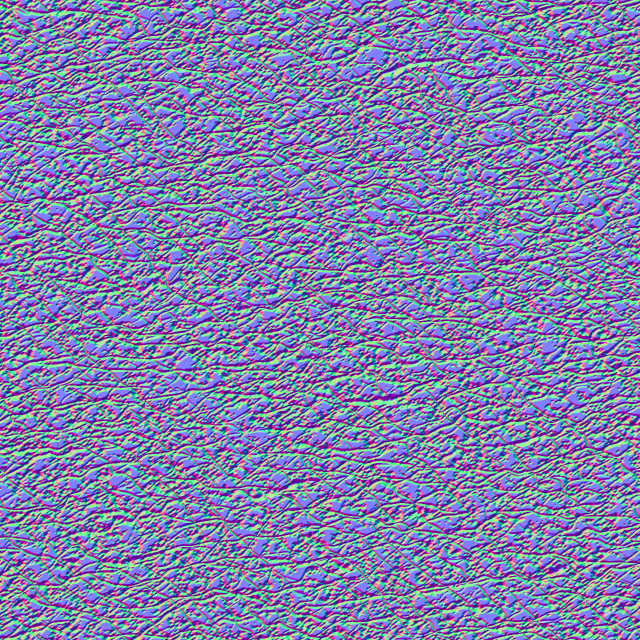
Give the GLSL for this texture map, as a WebGL 1 fragment shader.

```glsl
precision highp float;

uniform vec2 u_resolution;

// Relief
const float RELIEF = 0.044;              // slope strength of the normals
const float SAMPLE_STEP = 0.0008;        // half distance of the height samples
const float SMOOTHING = 0.0005;          // half distance of the averaged normals
const float PLATE_LEVEL = 0.06;          // height at which grains are cut flat
const float CREASE_DEPTH = 0.7;
const float LOWER_BANK = 1.25;           // width of the lower bank of a crease

// Grain: cells per canvas, along and across the stroke
const vec2 RISING_GRAIN = vec2(160.0, 350.0);
const vec2 FALLING_GRAIN = vec2(170.0, 310.0);
const vec2 PLATE_GRAIN = vec2(112.0, 128.0);
const float RISING_ANGLE = 0.58;
const float FALLING_ANGLE = -0.45;

// Crease families: angle, lines per canvas, upper bank width, depth
const vec4 LONG_CREASE = vec4(0.2, 29.0, 0.0031, 1.0);
const vec4 LEVEL_CREASE = vec4(-0.09, 28.0, 0.0028, 0.95);
const vec4 FALLING_CREASE = vec4(-0.74, 31.0, 0.0023, 0.8);
const vec4 RISING_CREASE = vec4(0.62, 36.0, 0.0022, 0.6);
const float COARSE_BEND = 1.5;
const float FINE_BEND = 0.4;
const float LINE_JITTER = 0.5;

float hash(vec2 p) {
  vec3 q = fract(p.xyx * 0.1031);
  q += dot(q, q.yzx + 33.33);
  return fract((q.x + q.y) * q.z);
}

// Value noise centred on zero
float noise(vec2 p) {
  vec2 cell = floor(p);
  vec2 f = fract(p);
  f = f * f * (3.0 - 2.0 * f);
  float low = mix(hash(cell), hash(cell + vec2(1.0, 0.0)), f.x);
  float high = mix(hash(cell + vec2(0.0, 1.0)), hash(cell + 1.0), f.x);
  return mix(low, high, f.y) - 0.5;
}

// Coordinates along and across a direction
vec2 alongAcross(vec2 p, float angle) {
  float c = cos(angle);
  float s = sin(angle);
  return vec2(c * p.x + s * p.y, c * p.y - s * p.x);
}

// Wavering lines that fade along their length, steeper on the upper bank
float crease(vec2 p, vec4 family, float seed) {
  vec2 q = alongAcross(p, family.x);
  float line = q.y * family.y
    + COARSE_BEND * noise(q * vec2(6.0, 9.0) + seed)
    + FINE_BEND * noise(q * vec2(46.0, 26.0) + seed * 2.0);
  float id = floor(line);
  float center = 0.5 + LINE_JITTER * (hash(vec2(id, seed)) - 0.5);
  float offset = (line - id - center) / family.y;
  float dist = max(offset, -offset / LOWER_BANK);
  float fade = noise(vec2(q.x * 14.0, id * 5.7) + seed);
  float strength = mix(0.15, 1.0, smoothstep(-0.25, 0.15, fade));
  return family.w * strength * (1.0 - smoothstep(0.0, family.z, dist));
}

float height(vec2 p) {
  // Fine wrinkles, cut off into smooth plates
  float grain = 0.85 * noise(alongAcross(p, RISING_ANGLE) * RISING_GRAIN)
    + 0.65 * noise(alongAcross(p, FALLING_ANGLE) * FALLING_GRAIN + 31.0);
  float plates = 1.3 * noise(alongAcross(p, 0.2) * PLATE_GRAIN + 57.0);
  float surface = min(grain + plates, PLATE_LEVEL);

  // Creases pressed into the surface
  float groove = crease(p, LONG_CREASE, 11.0);
  groove = max(groove, crease(p, LEVEL_CREASE, 23.0));
  groove = max(groove, crease(p, FALLING_CREASE, 41.0));
  groove = max(groove, crease(p, RISING_CREASE, 67.0));
  return surface - CREASE_DEPTH * groove;
}

// Normal from central differences, with red pointing uphill
vec3 surfaceNormal(vec2 p) {
  vec2 dx = vec2(SAMPLE_STEP, 0.0);
  vec2 dy = dx.yx;
  vec2 slope = vec2(height(p + dx) - height(p - dx),
                    height(p + dy) - height(p - dy));
  slope *= RELIEF / (2.0 * SAMPLE_STEP);
  return normalize(vec3(slope.x, -slope.y, 1.0));
}

void main() {
  vec2 p = gl_FragCoord.xy / u_resolution.y;

  // Average four nearby normals to smooth the edges
  vec3 normal = vec3(0.0);
  for (int i = 0; i < 4; i++) {
    float k = float(i);
    vec2 corner = vec2(mod(k, 2.0), floor(k / 2.0)) * 2.0 - 1.0;
    normal += 0.25 * surfaceNormal(p + corner * SMOOTHING);
  }
  gl_FragColor = vec4(normal * 0.5 + 0.5, 1.0);
}
```
